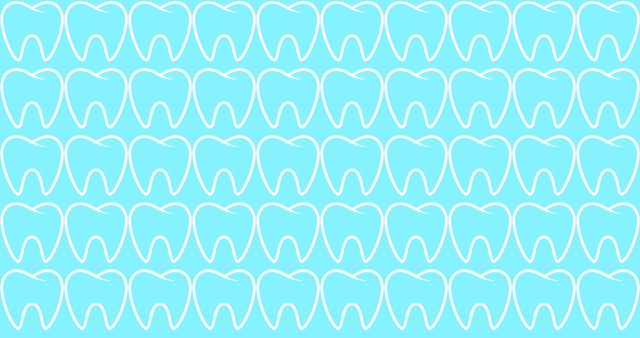
This pattern is drawn by a Shadertoy shader. Its source:

```glsl
// Rows of white outlined teeth on flat cyan, ten across and five down.
// Half a tooth is four cubic Bezier curves, mirrored about its axis;
// a tapered stroke runs on from the dip in the crown.

const float CANVAS_WIDTH = 768.0;        // design units across the canvas
const vec2 CELL = vec2(76.8, 80.5);      // pitch of the teeth
const float ROWS = 5.0;
const float TOP_SHIFT = 0.7;             // raises all rows slightly
const float HALF_LINE = 1.6;
const float HALF_TIP = 0.25;             // half width at the end of the taper
const int STEPS = 14;                    // segments per curve
const vec3 BACKGROUND = vec3(0.53, 0.95, 1.0);
const vec3 LINE_COLOR = vec3(1.0);

// Points on the half outline: x from the axis, y down from the cell top
const vec2 DIP = vec2(0.0, 10.4);
const vec2 LOBE = vec2(19.0, 3.6);
const vec2 SIDE = vec2(36.4, 24.0);
const vec2 ROOT = vec2(16.5, 72.8);
const vec2 ARCH = vec2(0.0, 43.5);

vec2 bezier(vec2 a, vec2 b, vec2 c, vec2 d, float t) {
    float s = 1.0 - t;
    return s * s * s * a + 3.0 * s * t * (s * b + t * c) + t * t * t * d;
}

// Distance to a curve whose half width goes from w0 to w1
float strokeDistance(vec2 p, vec2 a, vec2 b, vec2 c, vec2 d, float w0, float w1) {
    float best = 1e5;
    vec2 start = a;
    for (int i = 1; i <= STEPS; i++) {
        float t = float(i) / float(STEPS);
        vec2 end = bezier(a, b, c, d, t);
        vec2 along = end - start;
        float h = clamp(dot(p - start, along) / dot(along, along), 0.0, 1.0);
        float width = mix(w0, w1, t + (h - 1.0) / float(STEPS));
        best = min(best, length(p - start - along * h) - width);
        start = end;
    }
    return best;
}

float lineDistance(vec2 p, vec2 a, vec2 b, vec2 c, vec2 d) {
    return strokeDistance(p, a, b, c, d, HALF_LINE, HALF_LINE);
}

float toothDistance(vec2 p) {
    vec2 q = vec2(abs(p.x), p.y);
    // Crown, outer side, then the inner side of the root
    float dist = lineDistance(q, DIP, vec2(5.0, 8.3), vec2(10.0, 3.6), LOBE);
    dist = min(dist, lineDistance(q, LOBE, vec2(30.0, 3.6), vec2(36.4, 13.0), SIDE));
    dist = min(dist, lineDistance(q, SIDE, vec2(36.4, 42.0), vec2(22.8, 72.8), ROOT));
    dist = min(dist, lineDistance(q, ROOT, vec2(10.5, 72.8), vec2(13.0, 43.5), ARCH));
    // Tapered crease, on one side only
    float crease = strokeDistance(p, vec2(-1.5, 9.6), vec2(3.5, 12.4),
        vec2(8.0, 15.0), vec2(16.0, 15.2), HALF_LINE, HALF_TIP);
    return min(dist, crease);
}

void mainImage(out vec4 fragColor, in vec2 fragCoord) {
    float pixel = CANVAS_WIDTH / iResolution.x;
    vec2 p = vec2(fragCoord.x, iResolution.y - fragCoord.y) * pixel;
    p.y += TOP_SHIFT;

    // Cell coordinates, with no row beyond the last
    float row = clamp(floor(p.y / CELL.y), 0.0, ROWS - 1.0);
    vec2 local = vec2(mod(p.x, CELL.x) - 0.5 * CELL.x, p.y - row * CELL.y);

    float ink = clamp(0.5 - toothDistance(local) / pixel, 0.0, 1.0);
    fragColor = vec4(mix(BACKGROUND, LINE_COLOR, ink), 1.0);
}
```
